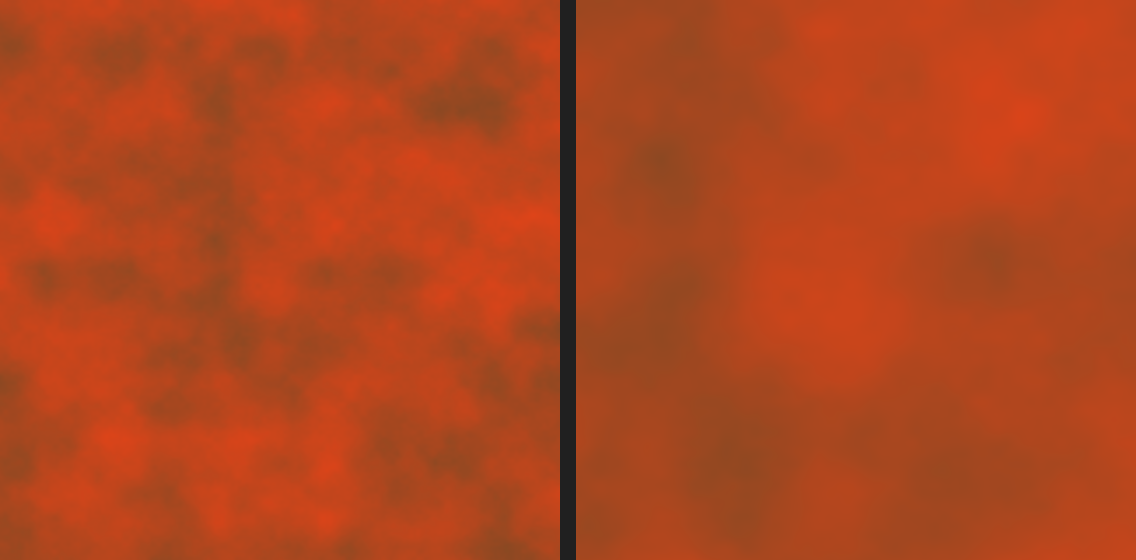
Left: the whole. Right: its middle third, enlarged.
Reproduce this texture procedurally as a WebGL 1 fragment shader.

```glsl
precision highp float;

uniform vec2 u_resolution;

const vec3 DARK_RUST = vec3(0.455, 0.290, 0.145);
const vec3 BRIGHT_RUST = vec3(0.915, 0.262, 0.092);
const float CELLS = 10.0;       // largest blobs across the canvas
const int OCTAVES = 5;
const float LACUNARITY = 2.0;
const float GAIN = 0.5;
const float TONE_CURVE = 0.8;   // below 1 deepens the rare dark spots
const vec2 OCTAVE_SHIFT = vec2(17.3, 9.7);

float hash(vec2 p) {
  return fract(sin(dot(p, vec2(127.1, 311.7))) * 43758.5453);
}

// Smoothly interpolated lattice noise in 0..1
float valueNoise(vec2 p) {
  vec2 cell = floor(p);
  vec2 f = fract(p);
  vec2 blend = f * f * (3.0 - 2.0 * f);
  float bottom = mix(hash(cell), hash(cell + vec2(1.0, 0.0)), blend.x);
  float top = mix(hash(cell + vec2(0.0, 1.0)), hash(cell + vec2(1.0)), blend.x);
  return mix(bottom, top, blend.y);
}

// Octave sum normalised to 0..1
float fbm(vec2 p) {
  float sum = 0.0;
  float total = 0.0;
  float amplitude = 1.0;
  for (int i = 0; i < OCTAVES; i++) {
    sum += amplitude * valueNoise(p);
    total += amplitude;
    amplitude *= GAIN;
    p = p * LACUNARITY + OCTAVE_SHIFT;
  }
  return sum / total;
}

void main() {
  vec2 uv = gl_FragCoord.xy / u_resolution;
  float tone = pow(fbm(uv * CELLS), TONE_CURVE);
  gl_FragColor = vec4(mix(DARK_RUST, BRIGHT_RUST, tone), 1.0);
}
```
